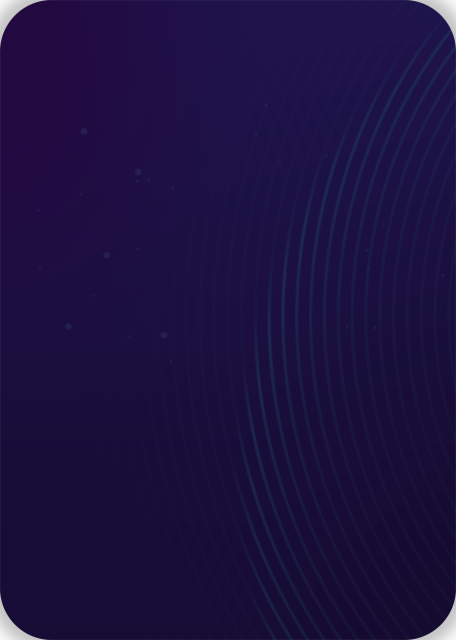
Give the GLSL for this background, as a Shadertoy shader.

```glsl
const vec3 NIGHT = vec3(0.088, 0.046, 0.205);
const vec3 INDIGO = vec3(0.120, 0.075, 0.295);
const vec3 PLUM = vec3(0.135, 0.035, 0.250);
const vec3 TEAL = vec3(0.110, 0.195, 0.335);
const vec3 DUST = vec3(0.170, 0.220, 0.400);

float hash(float n) {
    return fract(sin(n * 12.9898) * 43758.5453);
}

float roundedBox(vec2 p, vec2 halfSize, float radius) {
    vec2 q = abs(p) - halfSize + radius;
    return length(max(q, 0.0)) + min(max(q.x, q.y), 0.0) - radius;
}

float disc(vec2 p, vec2 center, float radius, float blur) {
    return 1.0 - smoothstep(radius - blur, radius + blur, length(p - center));
}

// Vertical fade with a plum glow in the upper left
vec3 backdrop(vec2 p, float width) {
    vec3 color = mix(NIGHT, INDIGO, smoothstep(-0.05, 1.1, p.y));
    float glow = 1.0 - smoothstep(0.0, 0.6, length((p - vec2(0.0, 0.92)) * vec2(1.4, 1.0)));
    color = mix(color, PLUM, glow);
    return color * (1.0 - 0.10 * smoothstep(0.5, 1.0, p.x / width) * (1.0 - p.y));
}

// Concentric strokes at a regular spacing
float rings(vec2 p, vec2 center, float firstRadius, float spacing, float halfWidth, float blur) {
    float turn = (length(p - center) - firstRadius) / spacing;
    float d = abs(fract(turn + 0.5) - 0.5) * spacing;
    return 1.0 - smoothstep(halfWidth - blur, halfWidth + blur, d);
}

// Brightest at the rim of a large circle, dimming on both sides
float rimLight(vec2 p, vec2 center, float radius) {
    float depth = radius - length(p - center);
    float inside = 0.14 + 0.64 * exp(-max(depth, 0.0) / 0.085);
    float outside = 0.12 * smoothstep(-0.27, -0.03, depth);
    return mix(outside, inside, smoothstep(-0.03, 0.012, depth));
}

// Scattered specks, every sixth one larger
float specks(vec2 p, vec2 low, vec2 high, float blur) {
    float sum = 0.0;
    for (int i = 0; i < 26; i++) {
        float id = float(i) + 1.0;
        vec2 spot = mix(low, high, vec2(hash(id), hash(id + 71.3)));
        bool large = i % 6 == 0;
        float radius = large ? 0.0050 : 0.0018;
        float strength = large ? 0.42 : 0.30 + 0.20 * hash(id + 19.7);
        sum = max(sum, strength * disc(p, spot, radius, blur));
    }
    return sum;
}

void mainImage(out vec4 fragColor, in vec2 fragCoord) {
    float pixel = 1.0 / iResolution.y;
    vec2 p = fragCoord * pixel;
    vec2 size = vec2(iResolution.x * pixel, 1.0);

    vec3 color = backdrop(p, size.x);

    // Arcs sweeping in from the right
    float stroke = rings(p, vec2(1.276, 0.505), 0.8555, 0.0216, 0.0025, max(pixel, 0.0012));
    float light = rimLight(p, vec2(1.29, 0.27), 0.90);
    color = mix(color, TEAL, stroke * light * mix(0.75, 1.0, smoothstep(0.0, 0.5, p.y)));

    color = mix(color, DUST, specks(p, vec2(0.06, 0.40), vec2(0.71, 0.90), pixel));

    // Card corners over a pale page with a soft shadow
    float edge = roundedBox(p - 0.5 * size, 0.5 * size, 0.081);
    vec3 page = vec3(mix(0.78, 0.97, smoothstep(0.0, 0.034, edge)));
    color = mix(color, page, smoothstep(-0.7 * pixel, 0.7 * pixel, edge));

    fragColor = vec4(color, 1.0);
}
```
